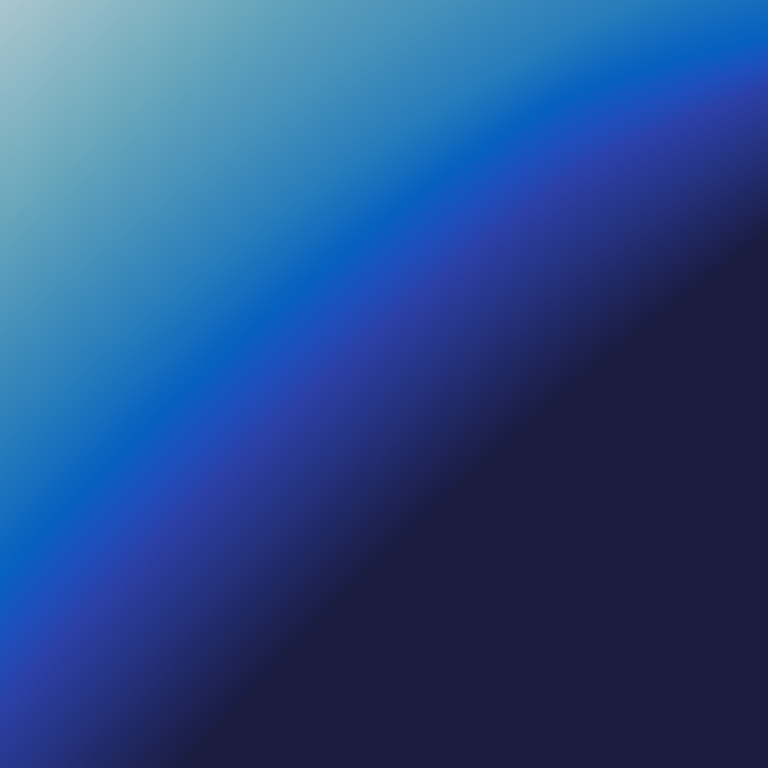
Reproduce this background procedurally as a Shadertoy shader.

```glsl
// Draws a soft diagonal gradient sweeping from pale teal through cobalt to navy.

const int STOPS = 7;

// Colour at each contour, from the lower right to the upper left
const vec3 COLOURS[STOPS] = vec3[STOPS](
    vec3(0.10, 0.108, 0.252),  // navy
    vec3(0.17, 0.25, 0.65),    // indigo
    vec3(0.115, 0.31, 0.74),   // cobalt
    vec3(0.025, 0.38, 0.75),   // azure
    vec3(0.15, 0.485, 0.73),   // ocean
    vec3(0.28, 0.57, 0.73),    // teal
    vec3(0.42, 0.66, 0.735)    // pale teal
);

// Contour height over x: base, slope, curvature, right-hand bend
const vec4 CONTOURS[STOPS] = vec4[STOPS](
    vec4(-0.275, 1.23, -0.26, 0.0),
    vec4(0.076, 1.12, -0.25, 0.22),
    vec4(0.163, 1.105, -0.285, 0.235),
    vec4(0.25, 1.09, -0.32, 0.25),
    vec4(0.414, 0.95, -0.30, 0.0),
    vec4(0.57, 0.85, -0.17, 0.0),
    vec4(0.727, 0.87, 0.0, 0.0)
);

const vec3 MIST = vec3(0.67, 0.78, 0.81);  // corner highlight
const float MIST_DEPTH = 0.273;            // rise from pale teal to mist
const float BEND_START = 0.73;
const float BEND_SOFTNESS = 0.04;

// Height of a contour, flattening smoothly past the bend
float contourHeight(vec4 curve, float x) {
    float past = x - BEND_START;
    float bend = 0.5 * (past + sqrt(past * past + BEND_SOFTNESS * BEND_SOFTNESS));
    return curve.x + x * (curve.y + x * curve.z) - curve.w * bend;
}

void mainImage(out vec4 fragColor, in vec2 fragCoord) {
    vec2 uv = fragCoord / iResolution.xy;

    // Blend upward from each contour to the next
    vec3 colour = COLOURS[0];
    float lower = contourHeight(CONTOURS[0], uv.x);
    for (int i = 1; i < STOPS; i++) {
        float upper = contourHeight(CONTOURS[i], uv.x);
        float blend = clamp((uv.y - lower) / (upper - lower), 0.0, 1.0);
        colour = mix(colour, COLOURS[i], blend);
        lower = upper;
    }

    // Pale light in the upper left corner
    float mist = clamp((uv.y - lower) / MIST_DEPTH, 0.0, 1.0);
    fragColor = vec4(mix(colour, MIST, mist), 1.0);
}
```
